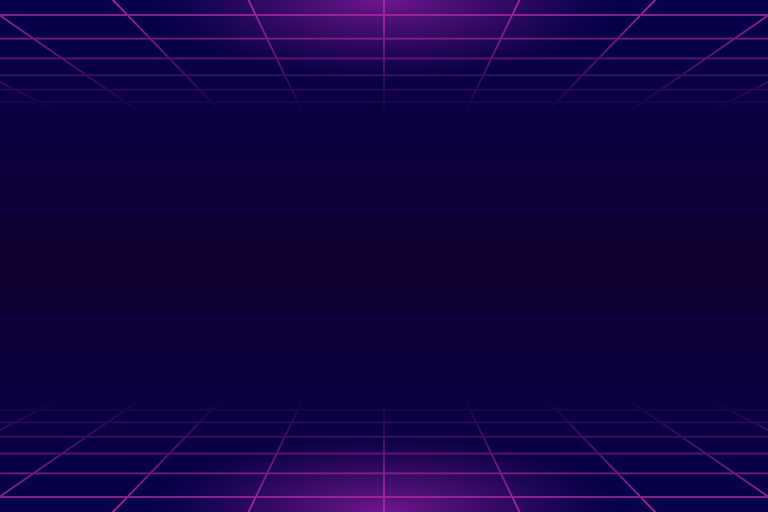
Write a Shadertoy shader that draws this background.

```glsl
// Dark violet void between mirrored neon perspective grids, with magenta glows at the top and bottom.

// Antialiased coverage of a thin line, from the distance to its centre
float lineCoverage(float dist) {
    return clamp((0.0018 - dist) * iResolution.y + 0.5, 0.0, 1.0);
}

// Distance from a repeated coordinate to its nearest whole number
float toNearest(float v) {
    return abs(v - round(v));
}

// Floor grid: x from the centre, depth as height below the horizon
float perspectiveGrid(float x, float depth) {
    float row = 1.0 / (0.1884 * depth) - 0.233;
    float column = x / (0.483 * depth);
    float slope = 0.483 * round(column);
    float rowDist = toNearest(row) * 0.1884 * depth * depth;
    float columnDist = toNearest(column) * 0.483 * depth / sqrt(1.0 + slope * slope);
    return max(lineCoverage(rowDist), lineCoverage(columnDist));
}

void mainImage(out vec4 fragColor, in vec2 fragCoord) {
    // Height units, centred horizontally
    vec2 p = (fragCoord - vec2(0.5 * iResolution.x, 0.0)) / iResolution.y;
    float edge = min(p.y, 1.0 - p.y);

    // Vertical gradient, darkest near the middle
    float away = clamp(abs(p.y - 0.49) * 2.0, 0.0, 1.0);
    vec3 color = mix(vec3(0.064, 0.002, 0.19), vec3(0.025, 0.0, 0.295), away);

    // Flattened glow centred on each horizontal edge
    float radius = length(vec2(p.x / 0.46, edge / 0.155));
    float glow = pow(max(1.0 - radius, 0.0), 1.2);
    color = mix(color, vec3(0.43, 0.09, 0.54), glow);

    // Mirrored grid fading toward the middle
    float fade = clamp(1.0 - edge / 0.222, 0.0, 1.0);
    float grid = perspectiveGrid(p.x, 0.548 - edge);
    color = mix(color, vec3(0.70, 0.16, 0.66), 0.92 * grid * fade);

    fragColor = vec4(color, 1.0);
}
```
